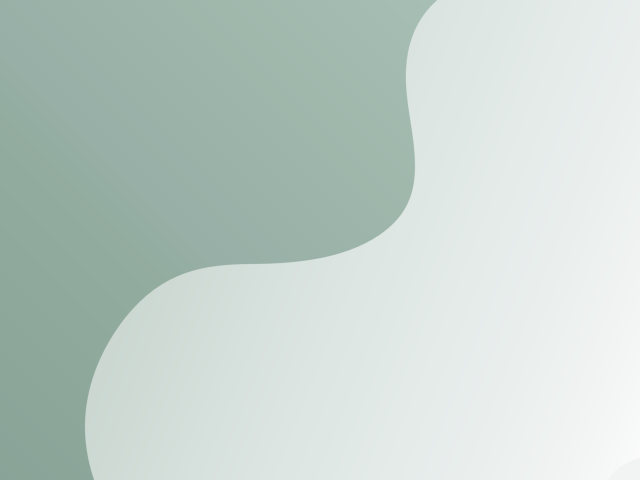
Write a Shadertoy shader that draws this background.

```glsl
// Cubic Bezier chain of the wave edge, falling steadily from top to bottom
const vec2 edge[22] = vec2[22](
    vec2(.911, 1.), vec2(.868, .962), vec2(.8455, .910),
    vec2(.8455, .840), vec2(.8455, .778), vec2(.8646, .719),
    vec2(.8646, .653), vec2(.8646, .583), vec2(.837, .543),
    vec2(.790, .510), vec2(.715, .460), vec2(.616, .4505),
    vec2(.521, .450), vec2(.425, .449), vec2(.3385, .436),
    vec2(.260, .337), vec2(.205, .266), vec2(.177, .1875),
    vec2(.177, .111), vec2(.177, .073), vec2(.184, .035),
    vec2(.196, 0.));

vec2 bezier(vec2 a, vec2 b, vec2 c, vec2 d, float t) {
    float s = 1. - t;
    return s * s * s * a + 3. * s * s * t * b + 3. * s * t * t * c + t * t * t * d;
}

float segmentDistance(vec2 p, vec2 a, vec2 b) {
    vec2 pa = p - a, ba = b - a;
    return length(pa - ba * clamp(dot(pa, ba) / dot(ba, ba), 0., 1.));
}

// Signed distance to the wave edge, positive on its right
float waveDistance(vec2 p) {
    float nearest = 9., side = 1.;
    vec2 a = edge[0];
    for (int k = 0; k < 21; k += 3) {
        for (int i = 1; i <= 16; i++) {
            vec2 b = bezier(edge[k], edge[k + 1], edge[k + 2], edge[k + 3], float(i) / 16.);
            nearest = min(nearest, segmentDistance(p, a, b));
            if (p.y <= a.y && p.y > b.y)
                side = p.x > mix(a.x, b.x, (a.y - p.y) / (a.y - b.y)) ? 1. : -1.;
            a = b;
        }
    }
    return side * nearest;
}

float ramp(float from, float to, float t) {
    return clamp((t - from) / (to - from), 0., 1.);
}

// Sage gradient rising towards the upper right
vec3 sage(vec2 p) {
    float t = p.x + p.y - 1.;
    vec3 c = mix(vec3(.537, .640, .595), vec3(.575, .675, .625), ramp(-1., -.25, t));
    c = mix(c, vec3(.592, .686, .652), ramp(-.25, -.1, t));
    c = mix(c, vec3(.627, .718, .675), ramp(-.1, .45, t));
    return mix(c, vec3(.655, .745, .710), ramp(.45, .9, t));
}

// Pale gradient brightening towards the lower right
vec3 mist(vec2 p) {
    float t = p.x + .4 * (1. - p.y);
    vec3 c = mix(vec3(.800, .845, .825), vec3(.865, .900, .888), ramp(.54, .97, t));
    c = mix(c, vec3(.910, .932, .926), ramp(.97, 1.33, t));
    c = mix(c, vec3(.940, .952, .948), ramp(1.33, 1.54, t));
    return mix(c, vec3(.975, .980, .977), ramp(1.54, 1.7, t));
}

void mainImage(out vec4 fragColor, in vec2 fragCoord) {
    vec2 p = fragCoord / iResolution.y;
    float soft = .75 / iResolution.y;

    // Pale wave with a small disc in the corner
    float disc = length(p - vec2(1.358, -.0625)) - .111;
    vec3 pale = mix(vec3(.945, .957, .953), mist(p), smoothstep(-soft, soft, disc));

    vec3 color = mix(sage(p), pale, smoothstep(-soft, soft, waveDistance(p)));
    fragColor = vec4(color, 1.);
}
```
